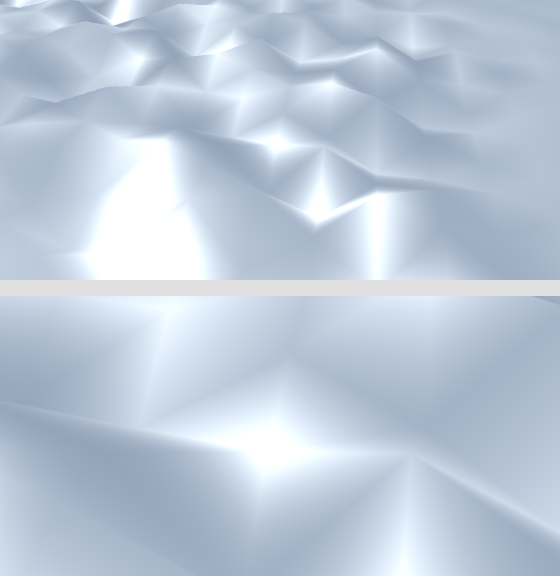
Top: the whole. Bottom: its middle third, enlarged.
Write a WebGL 2 fragment shader that draws this background.

```glsl
#version 300 es
precision highp float;
// Snowy faceted hills seen from above, fading into a flat plain on the right.
// A triangle lattice with hashed heights is ray marched in perspective, and
// lit from the left with vertex normals blended across each triangle.

#define HORIZON 1.82        // height of the horizon, in canvas heights
#define CAMERA_HEIGHT 7.0   // in triangle edges
#define FOCAL 2.5
#define RELIEF 1.15         // tallest possible hill
#define SWELL 0.25          // share of broad waves in the relief
#define LIGHT_DIR vec3(-0.85, 0.42, -0.30)
#define LIGHT_GAIN 4.0
#define MARCH_STEPS 36
#define SHADE_COLOR vec3(0.61, 0.67, 0.75)
#define SHADE_TO_SNOW vec3(0.28, 0.27, 0.24)

uniform vec2 u_resolution;
out vec4 fragColor;

// Ground plane to skewed lattice: a rotation followed by a simplex skew.
const mat2 TURN = mat2(0.921, 0.389, -0.389, 0.921);
const mat2 SKEW = mat2(1.115, 0.299, 0.299, 1.115);
const mat2 TO_LATTICE = SKEW * TURN;
const mat2 TO_GROUND = inverse(TO_LATTICE);

float hash(vec2 id) {
    uvec2 u = uvec2(ivec2(id) + 4096);
    uint h = u.x * 1597u ^ u.y * 51749u;
    h = (h ^ (h >> 15)) * 73244475u;
    h = (h ^ (h >> 13)) * 73244475u;
    h ^= h >> 16;
    return float(h & 65535u) / 65535.0;
}

// Height of one lattice vertex; the relief flattens toward the right.
float vertexHeight(vec2 id) {
    vec2 ground = TO_GROUND * id;
    float side = FOCAL * ground.x / max(ground.y, 1.0);
    float swell = 0.5 + 0.25 * (cos(id.x * 0.9 + 1.0) + cos(id.y * 1.3 - id.x * 0.5));
    float hill = mix(hash(id), swell, SWELL);
    float roughness = 1.0 - smoothstep(0.45, 0.95, side);
    return RELIEF * (0.5 + (hill - 0.5) * roughness);
}

// Height slope around a vertex, in ground units.
vec2 vertexSlope(vec2 id) {
    vec2 e = vec2(1.0, 0.0);
    vec2 slope = vec2(vertexHeight(id + e.xy) - vertexHeight(id - e.xy),
                      vertexHeight(id + e.yx) - vertexHeight(id - e.yx));
    return 0.5 * slope * TO_LATTICE;
}

// Finds the triangle under a ground point: first corner, middle corner, weights.
void locate(vec2 ground, out vec2 id, out vec2 middle, out vec3 weights) {
    vec2 q = TO_LATTICE * ground;
    id = floor(q);
    vec2 f = q - id;
    middle = id + (f.x > f.y ? vec2(1.0, 0.0) : vec2(0.0, 1.0));
    weights = vec3(1.0 - max(f.x, f.y), abs(f.x - f.y), min(f.x, f.y));
}

float terrainHeight(vec2 ground) {
    vec2 id, middle;
    vec3 w;
    locate(ground, id, middle, w);
    return dot(w, vec3(vertexHeight(id), vertexHeight(middle), vertexHeight(id + 1.0)));
}

vec3 terrainNormal(vec2 ground) {
    vec2 id, middle;
    vec3 w;
    locate(ground, id, middle, w);
    vec2 slope = w.x * vertexSlope(id) + w.y * vertexSlope(middle) + w.z * vertexSlope(id + 1.0);
    return normalize(vec3(-slope.x, 1.0, -slope.y));
}

// Marches through the relief layer, then bisects to the exact surface.
vec2 hitGround(vec2 view) {
    float drop = HORIZON - view.y;
    vec2 heading = vec2(view.x, FOCAL);
    float above = (CAMERA_HEIGHT - RELIEF) / drop;
    float below = CAMERA_HEIGHT / drop;
    float stride = (below - above) / float(MARCH_STEPS);
    for (int i = 0; i < MARCH_STEPS; i++) {
        float t = above + stride;
        if (CAMERA_HEIGHT - drop * t < terrainHeight(heading * t)) {
            below = t;
            break;
        }
        above = t;
    }
    for (int i = 0; i < 5; i++) {
        float t = 0.5 * (above + below);
        if (CAMERA_HEIGHT - drop * t < terrainHeight(heading * t)) below = t;
        else above = t;
    }
    return heading * below;
}

vec3 snowColor(vec2 view) {
    vec3 light = normalize(LIGHT_DIR);
    float facing = dot(terrainNormal(hitGround(view)), light) - light.y;
    float nearLight = 1.0 - smoothstep(-0.9, 0.9, view.x);
    float foreground = 1.0 - smoothstep(0.1, 0.6, view.y);
    float level = mix(0.25, 0.42, nearLight) + 0.55 * nearLight * foreground;
    float contrast = mix(0.42, 0.72, nearLight);
    float brightness = level + contrast * (exp(LIGHT_GAIN * facing) - 1.0);
    return min(SHADE_COLOR + SHADE_TO_SNOW * brightness, 1.0);
}

void main() {
    // Four samples per pixel smooth the ridge outlines.
    vec3 color = vec3(0.0);
    for (int i = 0; i < 4; i++) {
        vec2 offset = vec2(i & 1, i >> 1) * 0.5 - 0.25;
        vec2 point = gl_FragCoord.xy + offset;
        vec2 view = vec2(point.x - 0.5 * u_resolution.x, point.y) / u_resolution.y;
        color += 0.25 * snowColor(view);
    }
    fragColor = vec4(color, 1.0);
}
```
